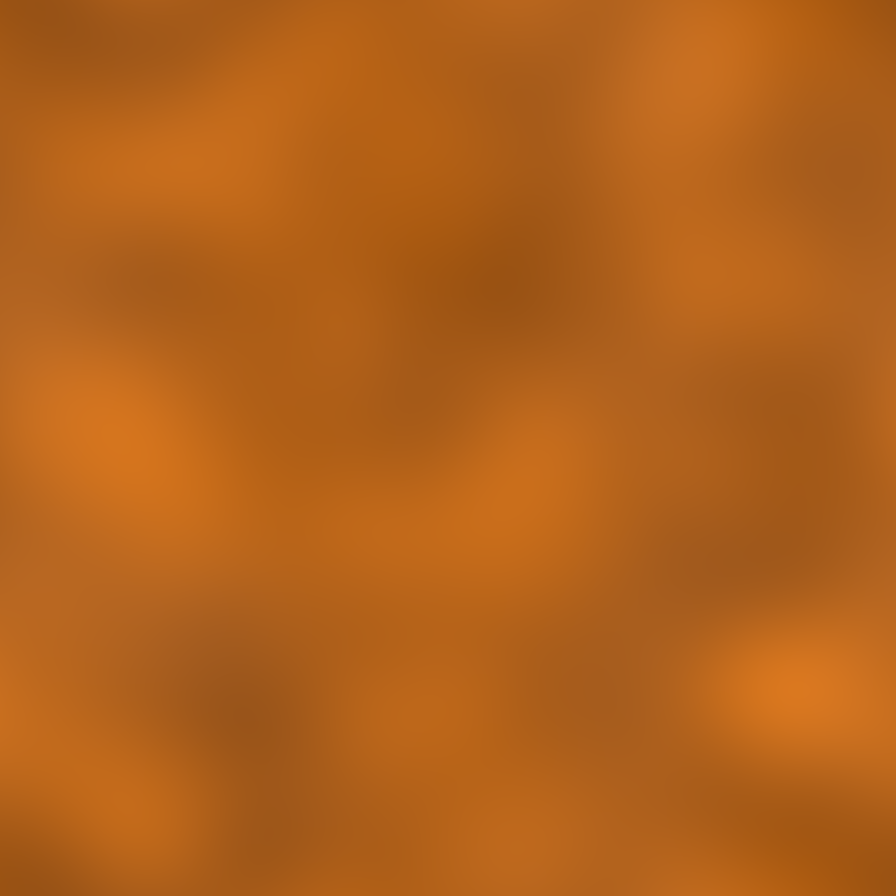
Write a WebGL 2 fragment shader that draws this texture.

```glsl
#version 300 es
precision highp float;
// Soft amber mottling: broad, blurred light and dark patches on warm orange-brown.
// Each patch is a smooth bump scattered in a wrapping cellular grid; one field
// drives brightness and a second, weaker one shifts the tint.

uniform vec2 u_resolution;
out vec4 fragColor;

const vec3 AMBER = vec3(0.705, 0.384, 0.100);
const vec3 LIGHT_SHIFT = vec3(0.078, 0.043, 0.008);
const vec3 TINT_SHIFT = vec3(0.000, 0.007, 0.020);

// Integer hash of a cell and seed: xy = position in the cell, z = weight.
vec3 hashCell(vec2 cell, float seed) {
    uvec3 h = uvec3(cell.x, cell.y, seed) * 1664525u + 1013904223u;
    h.x += h.y * h.z; h.y += h.z * h.x; h.z += h.x * h.y;
    h ^= h >> 16u;
    h.x += h.y * h.z; h.y += h.z * h.x; h.z += h.x * h.y;
    return vec3(h >> 8u) / 16777216.0;
}

// Bell-shaped bump that fades smoothly to zero at the radius.
float softBump(vec2 offset, float radius) {
    float k = max(0.0, 1.0 - dot(offset, offset) / (radius * radius));
    return k * k * k;
}

// Sum of signed bumps, one per cell, repeating after the given cell count.
float blotches(vec2 uv, float cells, float radius, float seed) {
    vec2 p = uv * cells;
    vec2 home = floor(p);
    float total = 0.0;
    for (int y = -2; y <= 2; y++) {
        for (int x = -2; x <= 2; x++) {
            vec2 cell = home + vec2(x, y);
            vec3 rnd = hashCell(mod(cell, cells), seed);
            total += (2.0 * rnd.z - 1.0) * softBump(p - cell - rnd.xy, radius);
        }
    }
    return total;
}

void main() {
    vec2 uv = gl_FragCoord.xy / u_resolution;
    float light = blotches(uv, 9.0, 1.55, 3.0);
    float tint = blotches(uv, 8.0, 1.50, 11.0);
    vec3 color = AMBER + light * LIGHT_SHIFT + tint * TINT_SHIFT;
    fragColor = vec4(color, 1.0);
}
```
